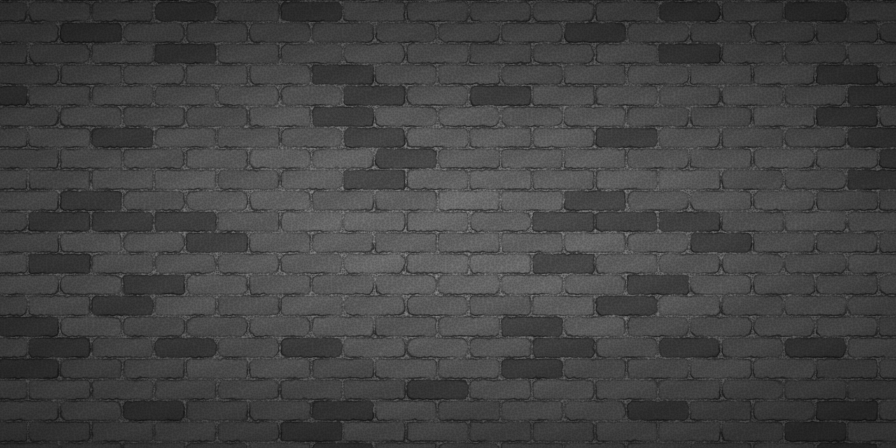
Give the GLSL for this texture, as a WebGL 1 fragment shader.

```glsl
precision highp float;
// Dark grey brick wall in running bond, with worn mortar and a soft central light.

uniform vec2 u_resolution;

float hash(vec2 p) {
  return fract(sin(dot(p, vec2(41.3, 289.1))) * 4375.85);
}

// Cellular noise: distance to the nearest scattered point.
float cellular(vec2 p) {
  vec2 cell = floor(p);
  float nearest = 2.0;
  for (int y = -1; y <= 1; y++) {
    for (int x = -1; x <= 1; x++) {
      vec2 c = cell + vec2(float(x), float(y));
      vec2 point = c + vec2(hash(c), hash(c + 17.7));
      nearest = min(nearest, distance(p, point));
    }
  }
  return nearest;
}

float roundedBox(vec2 p, vec2 halfSize, float radius) {
  vec2 e = abs(p) - halfSize + radius;
  return length(max(e, 0.0)) + min(max(e.x, e.y), 0.0) - radius;
}

void main() {
  // One unit is one course; the vertical axis counts courses from the top.
  float pixel = 21.333 / u_resolution.y;
  vec2 p = vec2(gl_FragCoord.x, u_resolution.y - gl_FragCoord.y) * pixel;
  p.y -= 0.055;

  // Running bond: bricks are three units wide, alternate courses shift by half.
  float row = floor(p.y);
  float shift = mix(-1.333, 0.167, mod(row, 2.0));
  float column = floor((p.x + shift) / 3.0);
  vec2 local = vec2(mod(p.x + shift, 3.0) - 1.5, fract(p.y) - 0.5);

  // Brick variation recurs every eight columns.
  vec2 id = vec2(mod(column, 8.0), row + 3.0);
  float tint = hash(id);
  float corner = mix(0.12, 0.38, hash(id + 5.3));

  // Crumbled brick outline.
  float crumbs = cellular(p * 4.0);
  float grain = cellular(p * 9.0);
  float wobble = 0.012 * sin(p.x * 7.0 + row * 2.1) + 0.01 * sin(p.x * 17.0 + p.y * 11.0);
  float d = roundedBox(local, vec2(1.44, 0.445), corner) + wobble + 0.07 * (crumbs - 0.45);

  // One dark brick in each group of eight, and sometimes another.
  float chosen = floor(8.0 * hash(vec2(row, 9.4)));
  float dark = max(1.0 - step(0.5, abs(id.x - chosen)), step(0.95, tint));
  float brick = 0.405 * mix(0.93 + 0.12 * tint, 0.72, dark);
  brick *= 0.9 + 0.22 * grain + 0.03 * sin(p.x * 1.7 + p.y * 4.3 + tint * 6.0);

  // Speckled mortar and a patchy dark crevice, deeper under each brick.
  float mortar = 0.44 * (0.72 + 0.6 * grain);
  float shade = mix(brick, mortar, smoothstep(-pixel, pixel, d - 0.02));
  float patches = 0.65 + 0.35 * sin(p.x * 2.3 + sin(p.y * 3.1 + p.x) * 2.0);
  float crevice = exp(-pow((d - 0.005) / 0.05, 2.0));
  shade *= 1.0 - crevice * patches * (0.34 + 0.14 * step(0.0, local.y));

  // Light falls off from the centre.
  vec2 c = gl_FragCoord.xy / u_resolution - 0.5;
  shade /= 1.0 + 2.3 * c.x * c.x + 2.9 * c.y * c.y;

  gl_FragColor = vec4(vec3(shade), 1.0);
}
```
